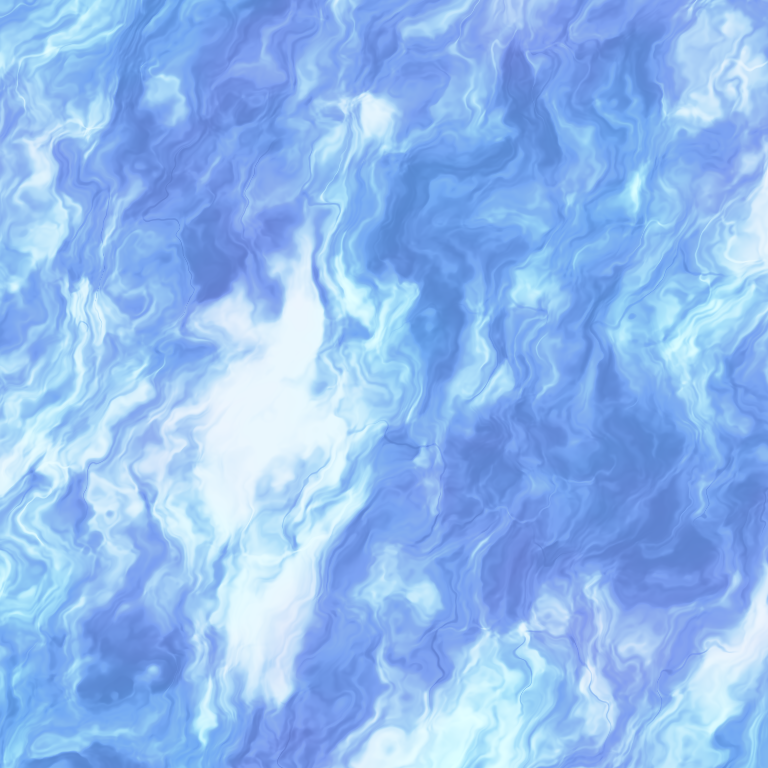
Write a WebGL 2 fragment shader that draws this texture.

```glsl
#version 300 es
precision highp float;

uniform vec2 u_resolution;
out vec4 fragColor;

const float LEAN = 0.2;                        // sideways drift of the streaks
const vec2 PATCH_SCALE = vec2(7.0, 3.4);
const vec2 GLOW_SCALE = vec2(8.5, 3.6);
const vec2 LARGE_FACETS = vec2(15.0, 8.0);
const vec2 SMALL_FACETS = vec2(34.0, 20.0);
const vec2 FOLD_SCALE = vec2(24.0, 14.0);
const vec2 CREASE_SCALE = vec2(17.0, 9.0);
const vec2 LIGHT_STEP = vec2(0.0035, -0.002);
const float BROAD_WARP = 0.07;
const float CURL_WARP = 0.05;
const float FOLD_RELIEF = 2.6;
const float TONE_BIAS = -0.2;

const vec3 RAMP[7] = vec3[7](
    vec3(0.36, 0.51, 0.81), vec3(0.41, 0.57, 0.88), vec3(0.47, 0.64, 0.95),
    vec3(0.52, 0.69, 0.94), vec3(0.59, 0.78, 0.96), vec3(0.69, 0.87, 0.98),
    vec3(0.90, 0.98, 1.00));
const float STOPS[7] = float[7](0.0, 0.09, 0.23, 0.45, 0.67, 0.83, 0.98);

// Integer hash giving two values in 0..1
vec2 hash2(vec2 cell) {
    uvec2 v = uvec2(ivec2(cell)) * 1664525u + 1013904223u;
    v.x += v.y * 1664525u;
    v.y += v.x * 1664525u;
    v ^= v >> 16u;
    v.x += v.y * 1664525u;
    v.y += v.x * 1664525u;
    v ^= v >> 16u;
    return vec2(v >> 8u) / 16777216.0;
}

// Signed value noise
float noise(vec2 p) {
    vec2 cell = floor(p);
    vec2 f = fract(p);
    f = f * f * f * (f * (f * 6.0 - 15.0) + 10.0);
    float low = mix(hash2(cell).x, hash2(cell + vec2(1, 0)).x, f.x);
    float high = mix(hash2(cell + vec2(0, 1)).x, hash2(cell + vec2(1, 1)).x, f.x);
    return 2.0 * mix(low, high, f.y) - 1.0;
}

float fbm(vec2 p) {
    float sum = 0.0;
    float gain = 0.5;
    for (int i = 0; i < 4; i++) {
        sum += gain * noise(p);
        p = mat2(1.6, 1.2, -1.2, 1.6) * p + 17.3;
        gain *= 0.5;
    }
    return sum;
}

vec2 warp(vec2 p) {
    return vec2(fbm(p + 3.7), fbm(p + 41.2));
}

// Shaded cells, each with its own tone and slope, softly joined
float facets(vec2 p, float sharpness) {
    vec2 cell = floor(p);
    float tone = 0.0;
    float total = 0.0;
    for (int y = -1; y <= 1; y++) {
        for (int x = -1; x <= 1; x++) {
            vec2 id = cell + vec2(x, y);
            vec2 offset = p - id - hash2(id);
            vec2 slope = 2.0 * hash2(id + 57.0) - 1.0;
            float weight = exp(-sharpness * dot(offset, offset));
            float shade = 2.0 * hash2(id + 113.0).x - 1.0;
            tone += weight * (shade + 1.3 * dot(slope, offset));
            total += weight;
        }
    }
    return tone / max(total, 1e-6);
}

// Thin line along the zero level of a noise field
float crease(vec2 p, float width) {
    return 1.0 - smoothstep(0.0, width, abs(noise(p) + 0.35 * noise(p * 2.3 + 9.0)));
}

vec3 ramp(float level) {
    vec3 color = RAMP[0];
    for (int i = 1; i < 7; i++) {
        color = mix(color, RAMP[i], clamp((level - STOPS[i - 1]) / (STOPS[i] - STOPS[i - 1]), 0.0, 1.0));
    }
    return color;
}

void main() {
    vec2 uv = gl_FragCoord.xy / min(u_resolution.x, u_resolution.y);

    // Leaning, crumpled coordinates
    vec2 p = uv + vec2(2.0 - LEAN * uv.y, 2.0);
    vec2 broad = p + BROAD_WARP * warp(p * 6.0);
    vec2 curled = broad + CURL_WARP * warp(p * 13.0 + 20.0);

    // Broad patches and pale glowing bodies
    float patches = fbm(broad * PATCH_SCALE);
    float glow = smoothstep(0.16, 0.46, fbm(mix(broad, curled, 0.4) * GLOW_SCALE + 71.0));

    // Facets and embossed folds
    float facetTone = 0.75 * facets(curled * LARGE_FACETS, 14.0)
                    + 0.4 * facets(curled * SMALL_FACETS, 12.0);
    float folds = fbm((curled + LIGHT_STEP) * FOLD_SCALE) - fbm((curled - LIGHT_STEP) * FOLD_SCALE);

    // Bright strands and dark cracks, each in scattered places
    float strandMask = smoothstep(-0.1, 0.35, noise(p * 9.0 + 5.0));
    float crackMask = smoothstep(0.1, 0.5, noise(p * 8.0 + 33.0));
    float strands = strandMask * crease(curled * CREASE_SCALE, 0.13);
    float cracks = crackMask * crease(curled * CREASE_SCALE * 0.8 + 90.0, 0.07);

    // Combined tone, spread evenly over the colour ramp
    float detail = facetTone + FOLD_RELIEF * folds;
    float tone = TONE_BIAS + 2.3 * patches + 1.5 * glow + detail * (1.0 - 0.5 * glow)
               + 0.55 * strands - 0.7 * cracks;
    vec3 color = ramp(1.0 / (1.0 + exp(-1.7 * tone)));

    // Slight drift between violet and cyan
    color += vec3(-0.02, 0.018, 0.004) * fbm(broad * 5.0 + 140.0) * 2.5;
    fragColor = vec4(clamp(color, 0.0, 1.0), 1.0);
}
```
